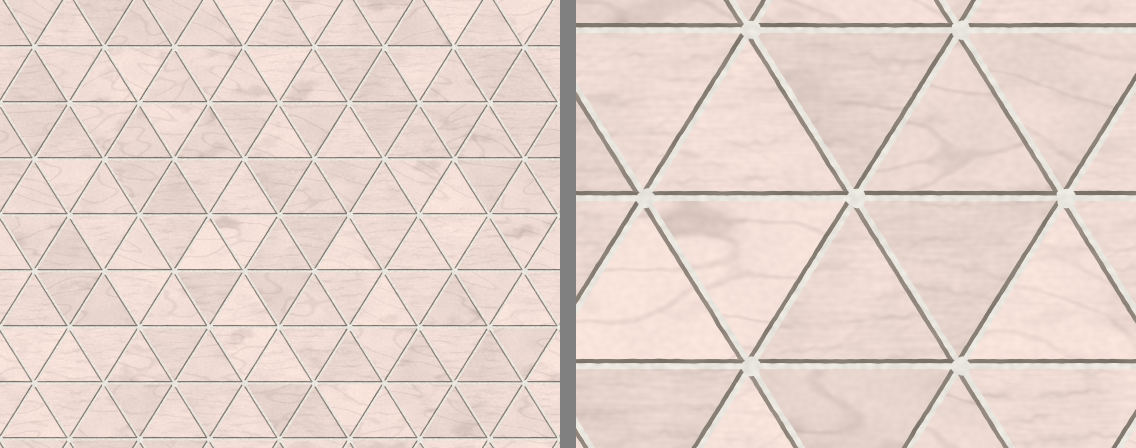
Left, the full canvas; right, a detail of the centre.
Write a Shadertoy shader that draws this pattern.

```glsl
const float REPEATS = 8.0;          // triangles across and rows down (even, so it wraps)
const float ROW_SHIFT = 0.153;      // height of the lowest joint, in rows
const float JOINT_HALF = 0.0135;    // lengths below are in triangle widths
const float SHADOW_WIDTH = 0.021;
const float NODE_RADIUS = 0.046;
const float SHADOW_STRENGTH = 0.92;
const float GRAIN_LINES = 7.0;      // wood lines per row
const float GRAIN_STRENGTH = 0.055;
const float VEIN_STRENGTH = 0.055;
const float STAIN_STRENGTH = 0.07;
const float SPECKLE = 0.028;
const vec2 UNWRAPPED = vec2(4096.0);
const vec3 TILE_LIGHT = vec3(0.965, 0.885, 0.853);
const vec3 TILE_DARK = vec3(0.885, 0.815, 0.785);
const vec3 JOINT = vec3(0.91, 0.90, 0.87);
const vec3 SHADOW = vec3(0.47, 0.44, 0.40);

vec2 hash2(vec2 p) {
    vec3 q = fract(p.xyx * vec3(0.1031, 0.1030, 0.0973));
    q += dot(q, q.yzx + 33.33);
    return fract((q.xx + q.yz) * q.zy);
}

// Gradient noise, about -0.7 to 0.7, repeating after a whole period
float gradientNoise(vec2 p, vec2 period) {
    vec2 cell = floor(p), f = p - cell;
    vec2 w = f * f * f * (f * (f * 6.0 - 15.0) + 10.0);
    vec4 corner;
    for (int k = 0; k < 4; k++) {
        vec2 o = vec2(k & 1, k >> 1);
        float angle = 6.2832 * hash2(mod(cell + o, period)).x;
        corner[k] = dot(vec2(cos(angle), sin(angle)), f - o);
    }
    return mix(mix(corner.x, corner.y, w.x), mix(corner.z, corner.w, w.x), w.y);
}

float fbm(vec2 p) {
    float sum = 0.0, amp = 1.0;
    for (int k = 0; k < 4; k++) {
        sum += amp * gradientNoise(p, UNWRAPPED);
        p = p * 2.03 + 17.3;
        amp *= 0.5;
    }
    return sum;
}

// Face of one tile; q is measured from the middle of its lower side
vec3 tileColor(vec2 q, vec2 id) {
    vec2 kind = hash2(id + 3.7), tone = hash2(id + 41.3);
    vec2 p = q + 200.0 * hash2(id + 19.1) + 5.0;
    float cloud = fbm(p * 2.2);
    vec3 col = mix(TILE_LIGHT, TILE_DARK, clamp(0.85 * tone.x - 0.06 + 0.4 * cloud, -0.15, 1.15));

    // Broken wavy wood lines
    float wood = smoothstep(0.4, 0.65, kind.x);
    float wave = GRAIN_LINES * (q.y + (tone.y - 0.5) * 0.25 * q.x)
               + 0.9 * gradientNoise(p * vec2(2.0, 3.0), UNWRAPPED)
               + 0.25 * gradientNoise(p * vec2(17.0, 9.0), UNWRAPPED);
    float line = pow(0.5 + 0.5 * cos(6.2832 * wave), 5.0);
    line *= smoothstep(-0.3, 0.4, gradientNoise(p * vec2(4.0, 8.0) + 31.0, UNWRAPPED));
    float fiber = gradientNoise(p * vec2(5.0, 38.0), UNWRAPPED);
    col *= 1.0 - wood * (GRAIN_STRENGTH * line + 0.03 * fiber);

    // Slanting veins and soft stains on the smoother tiles
    vec2 along = vec2(p.x + 0.4 * p.y, p.y + (kind.y - 0.5) * p.x);
    float field = gradientNoise(along * vec2(1.3, 3.2), UNWRAPPED) + 0.12 * cloud;
    float vein = 1.0 - smoothstep(0.0, 0.07, abs(field));
    float stain = smoothstep(0.15, 0.6, fbm(p * vec2(1.6, 2.4) + 60.0));
    vec3 smudge = vec3(1.0, 1.05, 1.07);
    col *= 1.0 - (1.0 - 0.7 * wood) * (VEIN_STRENGTH * vein + STAIN_STRENGTH * stain) * smudge;
    return col;
}

void mainImage(out vec4 fragColor, in vec2 fragCoord) {
    vec2 p = REPEATS * fragCoord / iResolution.xy;
    float rowHeight = iResolution.y / iResolution.x;
    float pixel = REPEATS / iResolution.x;
    float row = p.y - ROW_SHIFT;

    // Three joint directions: level, rising, falling
    vec3 axes = vec3(row, p.x - 0.5 * row, p.x + 0.5 * row);
    float slantScale = 1.0 / length(vec2(1.0, 0.5 / rowHeight));
    vec3 side = (axes - round(axes)) * vec3(rowHeight, -slantScale, -slantScale);

    // Wrapped tile index and position inside the tile
    vec3 index = floor(axes);
    float slot = index.y + index.z;
    vec2 id = mod(vec2(slot, index.x), vec2(2.0 * REPEATS, REPEATS));
    vec2 local = vec2(p.x - 0.5 * (slot + 1.0), row - index.x);
    vec3 col = tileColor(local, id);

    // Wrapped surface roughness
    float speckle = gradientNoise(p * 24.0, vec2(24.0 * REPEATS));
    float worn = gradientNoise(p * 7.0, vec2(7.0 * REPEATS));
    col *= 1.0 + SPECKLE * speckle;

    // Shadow on the far side of each joint, then the pale joint
    float jointHalf = JOINT_HALF * (1.0 + 0.15 * worn + 0.2 * speckle);
    vec3 shadowDist = abs(side - jointHalf - 0.5 * SHADOW_WIDTH) - 0.5 * SHADOW_WIDTH;
    vec3 shadow = clamp(0.5 - shadowDist / pixel, 0.0, 1.0) * vec3(1.0, 0.95, 0.85);
    float dark = max(shadow.x, max(shadow.y, shadow.z));
    col = mix(col, SHADOW, dark * SHADOW_STRENGTH * (1.0 + 0.2 * worn));

    // Round filler where six tiles meet
    float nearRow = round(row);
    float across = p.x - 0.5 * nearRow;
    float node = length(vec2(across - round(across), (row - nearRow) * rowHeight));
    float nodeDist = node - NODE_RADIUS * (1.0 + 0.25 * speckle);
    vec3 lineDist = abs(side) - jointHalf;
    float filler = min(nodeDist, min(lineDist.x, min(lineDist.y, lineDist.z)));
    vec3 jointColor = JOINT * (1.0 + 0.06 * speckle);
    col = mix(col, jointColor, clamp(0.5 - filler / pixel, 0.0, 1.0));

    fragColor = vec4(col, 1.0);
}
```
